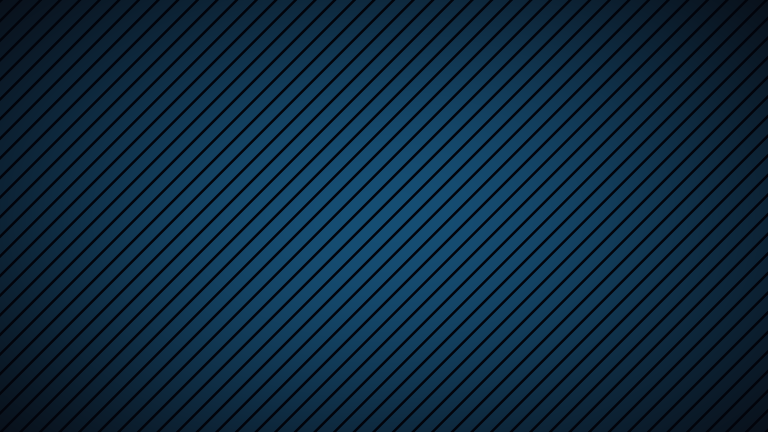
Reproduce this pattern procedurally as a Shadertoy shader.

```glsl
// Thin near-black diagonal lines, evenly spaced, over a deep blue field.
// The lines repeat with fract along a slanted axis; the field is a smooth
// elliptical glow that fades from the centre to dark corners.

#define LINES_ACROSS 39.15                  // repeats along the canvas width
#define LINE_PHASE   0.07                   // offset from the top left corner
#define LINE_WIDTH   0.18                   // share of one repeat
#define LINE_RUN     1.0                    // horizontal run per unit of rise
#define GLOW_STRETCH vec2(1.05, 0.94)
#define GLOW_FALLOFF 0.74
#define GLOW_POWER   2.2
#define GLOW_COLOR   vec3(0.084, 0.302, 0.448)
#define SHADE_COLOR  vec3(0.020, 0.004, 0.016)
#define LINE_COLOR   vec3(0.008, 0.014, 0.045)

// Blue field, brightest in the middle.
vec3 glowField(vec2 uv) {
    float radius = length((2.0 * uv - 1.0) * GLOW_STRETCH);
    float glow = exp(-GLOW_FALLOFF * pow(radius, GLOW_POWER));
    return mix(SHADE_COLOR, GLOW_COLOR, glow);
}

// Coverage of the rising lines; one unit of p is the canvas width.
float diagonalLines(vec2 p, float pixel) {
    float t = (p.x + LINE_RUN * p.y) * LINES_ACROSS - LINE_PHASE;
    float dist = abs(fract(t + 0.5) - 0.5);
    float blur = 0.6 * pixel * LINES_ACROSS * length(vec2(1.0, LINE_RUN));
    float halfWidth = 0.5 * LINE_WIDTH;
    return 1.0 - smoothstep(halfWidth - blur, halfWidth + blur, dist);
}

void mainImage(out vec4 fragColor, in vec2 fragCoord) {
    vec2 uv = fragCoord / iResolution.xy;
    // Measured from the top left corner, downwards.
    vec2 p = vec2(fragCoord.x, iResolution.y - fragCoord.y) / iResolution.x;

    vec3 color = glowField(uv);
    color = mix(color, LINE_COLOR, diagonalLines(p, 1.0 / iResolution.x));
    fragColor = vec4(color, 1.0);
}
```
